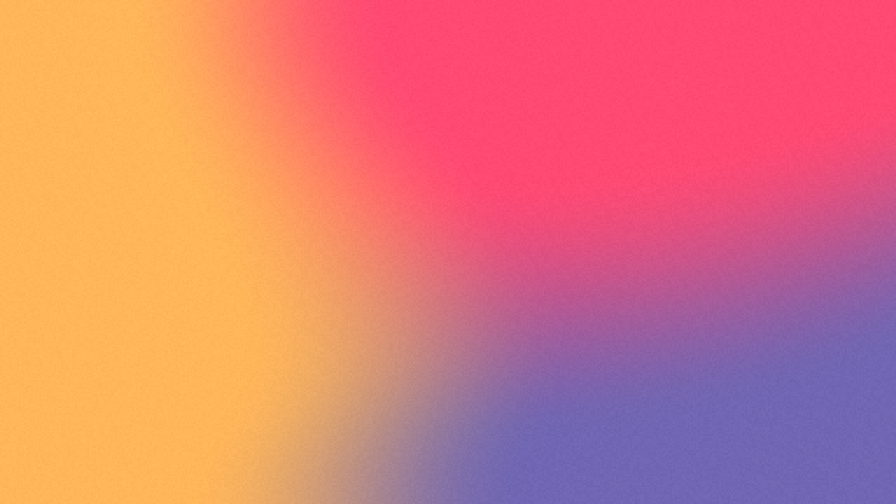
Give the GLSL for this background, as a Shadertoy shader.

```glsl
// A soft three-colour gradient: amber on the left, pink above, violet below right.
// Two curved, wide smoothstep borders blend the colours,
// and a faint hashed grain covers the whole canvas.

float hash(vec2 p) {
    return fract(sin(dot(p, vec2(12.9898, 78.233))) * 43758.5453);
}

// Blend from 0 to 1 across a border of the given half width
float softEdge(float position, float border, float halfWidth) {
    return smoothstep(border - halfWidth, border + halfWidth, position);
}

void mainImage(out vec4 fragColor, in vec2 fragCoord) {
    vec2 uv = fragCoord / iResolution.xy;

    vec3 amber = vec3(1.0, 0.71, 0.35);
    vec3 pink = vec3(1.0, 0.29, 0.45);
    vec3 violet = vec3(0.44, 0.40, 0.70);

    // Violet gives way to pink along a border that climbs to the right
    float rise = max(uv.x - 0.5, 0.0);
    float pinkBorder = 0.385 + 0.7 * rise * rise;
    vec3 color = mix(violet, pink, softEdge(uv.y, pinkBorder, 0.27));

    // Amber bulges to the right in the lower half and narrows at the top
    float amberBorder = 0.395 + 0.06 * smoothstep(0.0, 0.3, uv.y)
                      - 0.17 * smoothstep(0.3, 1.0, uv.y);
    float amberSoftness = mix(0.19, 0.15, smoothstep(0.4, 1.0, uv.y));
    color = mix(amber, color, softEdge(uv.x, amberBorder, amberSoftness));

    // Fine grain on a grid tied to the canvas height
    vec2 grainCell = floor(fragCoord / iResolution.y * 288.0);
    color += (hash(grainCell) - 0.5) * 0.025;

    fragColor = vec4(clamp(color, 0.0, 1.0), 1.0);
}
```
